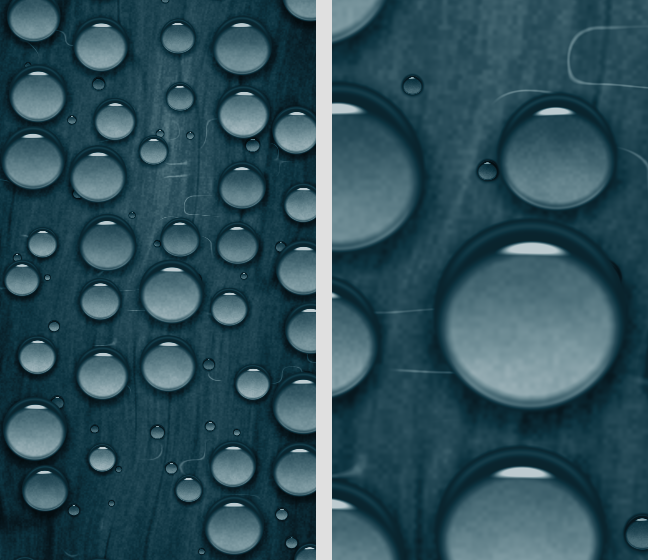
Left, the full canvas; right, a detail of the centre.
Give the GLSL for this texture, as a Shadertoy shader.

```glsl
// Pale water drops resting on a dark teal, vertically streaked wet surface.

const vec3 DEEP  = vec3(0.03, 0.10, 0.13);
const vec3 TEAL  = vec3(0.05, 0.20, 0.25);
const vec3 SLATE = vec3(0.16, 0.30, 0.35);
const vec3 STEEL = vec3(0.32, 0.45, 0.49);
const vec3 MIST  = vec3(0.49, 0.60, 0.63);
const vec3 PALE  = vec3(0.72, 0.78, 0.80);

float hash(vec2 p) {
    vec3 q = fract(vec3(p.xyx) * 0.1031);
    q += dot(q, q.yzx + 33.33);
    return fract((q.x + q.y) * q.z);
}

float noise(vec2 p) {
    vec2 i = floor(p), f = fract(p);
    f = f * f * (3.0 - 2.0 * f);
    return mix(mix(hash(i), hash(i + vec2(1, 0)), f.x),
               mix(hash(i + vec2(0, 1)), hash(i + vec2(1, 1)), f.x), f.y);
}

float fbm(vec2 p) {
    float sum = 0.0, amp = 0.5;
    for (int i = 0; i < 4; i++) {
        sum += amp * noise(p);
        p = p * 2.03 + 17.3;
        amp *= 0.5;
    }
    return sum;
}

// Tone 0..5 walks from the darkest colour to the lightest
vec3 ramp(float t) {
    vec3 c = mix(DEEP * (1.0 + 0.5 * clamp(t, -1.0, 0.0)), TEAL, clamp(t, 0.0, 1.0));
    c = mix(c, SLATE, clamp(t - 1.0, 0.0, 1.0));
    c = mix(c, STEEL, clamp(t - 2.0, 0.0, 1.0));
    c = mix(c, MIST, clamp(t - 3.0, 0.0, 1.0));
    return mix(c, PALE, clamp(t - 4.0, 0.0, 1.3));
}

// Leaning, slightly wavy coordinates that the streaks follow
vec2 streakSpace(vec2 p) {
    return vec2(p.x - 0.13 * p.y + 0.07 * noise(p * 2.7), p.y) + 5.0;
}

float streakHeight(vec2 p) {
    vec2 s = streakSpace(p);
    return 0.6 * fbm(s * vec2(9.0, 1.4)) + 0.4 * fbm(s * vec2(20.0, 3.0));
}

float surfaceTone(vec2 p, vec2 uv) {
    vec2 s = streakSpace(p);
    float vignette = smoothstep(0.15, 0.65, length((uv - vec2(0.53, 0.56)) * vec2(1.0, 0.85)));
    float relief = streakHeight(p + vec2(0.006, 0.004)) - streakHeight(p);
    float crease = 1.0 - smoothstep(0.0, 0.05, abs(noise(s * vec2(9.0, 1.3)) - 0.5));
    float tone = 1.85 - 1.3 * vignette + 7.0 * relief;
    tone += 1.5 * (fbm(s * vec2(5.0, 1.6) + 40.0) - 0.47);
    tone -= 0.65 * crease * smoothstep(0.35, 0.65, noise(p * 3.5 + 8.0));
    tone += 0.45 * (noise(p * 190.0) - 0.5) + 0.3 * (noise(p * 80.0) - 0.5);
    // Thin wet glints
    float glint = 1.0 - smoothstep(0.0, 0.04, abs(noise(p * vec2(13.0, 17.0) + 3.0) - 0.5));
    return tone + 1.3 * glint * smoothstep(0.68, 0.85, noise(p * 9.0 + 60.0));
}

// Shading inside one drop; q spans the unit disc
float bodyTone(vec2 q, float dim) {
    float d = length(q);
    float lit = 1.0 - smoothstep(0.84, 1.06, length((q + vec2(0.0, 0.12)) / vec2(0.94, 0.82)));
    float tone = mix(4.5, 2.8, smoothstep(-0.75, 0.6, q.y)) - 1.1 * dim;
    tone += 0.5 * (fbm(q * 3.0 + dim * 50.0) - 0.47) + 0.25 * (noise(q * 16.0 + dim * 90.0) - 0.5);
    tone = mix(0.4, tone, lit);
    float lowerRim = exp(-pow((d - 0.94) / 0.03, 2.0)) * smoothstep(-0.3, -0.8, q.y);
    float upperRim = exp(-pow((d - 0.92) / 0.04, 2.0)) * smoothstep(0.2, 0.8, q.y);
    tone += 1.5 * lowerRim + 0.9 * upperRim;
    // Curved window reflection under the top edge
    vec2 w = (q - vec2(0.05 - 0.1 * dim, 0.69 - 0.35 * q.x * q.x)) / vec2(0.37, 0.075);
    return mix(tone, 5.1, 1.0 - smoothstep(0.6, 1.1, length(w)));
}

// Scattered drops: x = tone inside, y = coverage, z = contact shadow
vec3 drops(vec2 p, float cell, vec2 radii, float density, float seed, float blur) {
    vec3 result = vec3(0.0);
    for (int i = -1; i <= 1; i++) {
        float column = floor(p.x / cell) + float(i);
        float shift = hash(vec2(column + 20.0, seed));
        for (int j = -1; j <= 1; j++) {
            vec2 id = vec2(column, floor(p.y / cell - shift) + float(j));
            vec2 key = id + seed * 7.0 + 30.0;
            if (hash(key + 3.7) > density) continue;
            float r = mix(radii.x, radii.y, pow(hash(key), 1.3));
            vec2 jitter = vec2(hash(key + 11.3), hash(key + 23.9)) - 0.5;
            vec2 centre = (id + 0.5 + vec2(0.0, shift)) * cell;
            centre += jitter * 2.2 * max(0.5 * cell - r, 0.0);
            vec2 q = (p - centre) / r;
            float dim = hash(key + 41.1);
            q.x *= 1.0 + 0.1 * (dim - 0.3) * q.y;
            float cover = 1.0 - smoothstep(-blur / r, blur / r, length(q) - 1.0);
            if (cover > result.y) result.xy = vec2(bodyTone(q, dim), cover);
            float shadow = 1.0 - smoothstep(0.85, 1.32, length(q + vec2(0.0, 0.13)));
            result.z = max(result.z, shadow);
        }
    }
    return result;
}

void mainImage(out vec4 fragColor, in vec2 fragCoord) {
    vec2 uv = fragCoord / iResolution.xy;
    vec2 p = fragCoord / iResolution.x;
    float blur = max(0.0025, 0.75 / iResolution.x);

    vec3 small = drops(p, 0.145, vec2(0.010, 0.025), 0.45, 2.0, blur);
    vec3 large = drops(p, 0.215, vec2(0.044, 0.103), 0.93, 5.0, blur);

    float tone = surfaceTone(p, uv);
    tone = mix(tone - 0.8 * small.z, small.x - 0.7, small.y);
    tone = mix(tone - 1.5 * large.z, large.x, large.y);
    fragColor = vec4(ramp(tone), 1.0);
}
```
